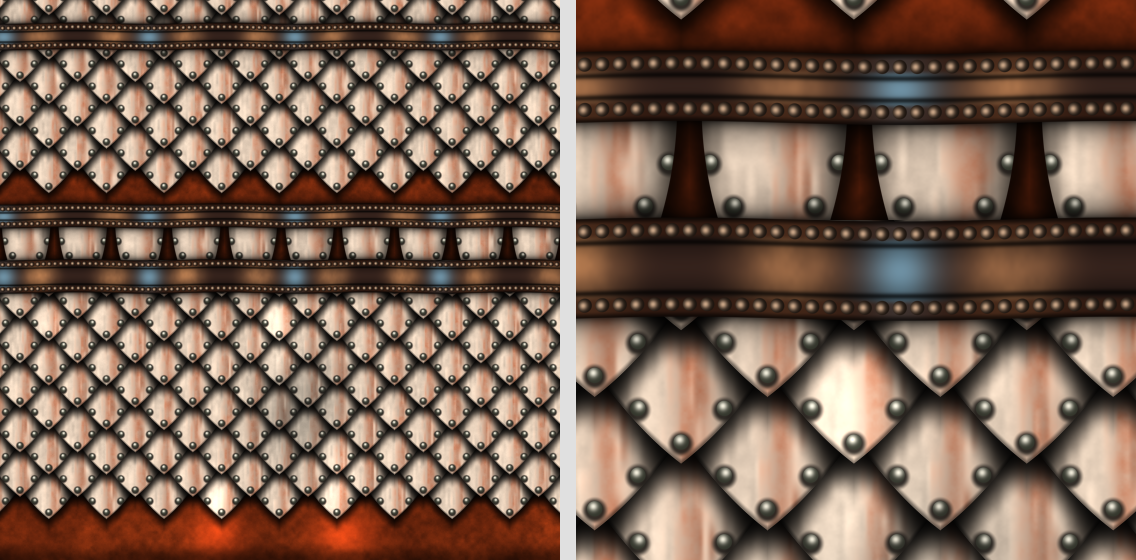
Left: the whole. Right: its middle third, enlarged.
This texture is drawn by a WebGL 2 fragment shader. Its source:

```glsl
#version 300 es
precision highp float;
// Scale armour: overlapping riveted plates hang over red leather in two tiers,
// divided by three beaded metal belts and one band of broad plates.
// Rows of plates are painted from the hem upward, each shading the row below.
uniform vec2 u_resolution;
out vec4 fragColor;

const float COLUMNS = 9.72;   // plates across the canvas
const float ROW_STEP = 0.386; // row spacing, in plate widths
const vec3 SOOT = vec3(0.13, 0.115, 0.10);

float hash(vec2 p) {
  p = fract(p * vec2(0.1031, 0.1137));
  p += dot(p, p.yx + 33.33);
  return fract((p.x + p.y) * p.x * 17.0);
}

float noise(vec2 p) {
  vec2 i = floor(p), f = fract(p);
  f = f * f * (3.0 - 2.0 * f);
  return mix(mix(hash(i), hash(i + vec2(1, 0)), f.x),
             mix(hash(i + vec2(0, 1)), hash(i + vec2(1, 1)), f.x), f.y);
}

float fbm(vec2 p) {
  float sum = 0.0, gain = 0.5;
  for (int i = 0; i < 4; i++) {
    sum += gain * noise(p);
    p = p * 2.03 + 17.0;
    gain *= 0.5;
  }
  return sum;
}

float glow(vec2 p, vec2 center, vec2 size) {
  vec2 d = (p - center) / size;
  return exp(-dot(d, d));
}

vec3 leather(vec2 p) {
  float grain = fbm(p * 90.0), mottling = fbm(p * vec2(12.0, 16.0));
  vec3 color = mix(vec3(0.27, 0.09, 0.03), vec3(0.62, 0.22, 0.07), mottling);
  color *= 0.72 + 0.55 * grain;
  float heat = glow(p, vec2(0.385, 0.045), vec2(0.045, 0.04))
             + glow(p, vec2(0.615, 0.045), vec2(0.055, 0.04));
  color += heat * vec3(0.45, 0.13, 0.04);
  return color * (0.55 + 0.45 * smoothstep(0.0, 0.035, p.y));
}

// Domed stud at offset o, with a dark seat and a small highlight.
vec3 rivet(vec3 color, vec2 o, float aa) {
  color = mix(color, SOOT, 0.9 * (1.0 - smoothstep(0.045, 0.085, length(o + vec2(0.0, 0.01)))));
  float dome = 1.0 - smoothstep(0.045 - aa, 0.045 + aa, length(o));
  float shine = glow(o, vec2(-0.008, 0.014), vec2(0.026));
  return mix(color, mix(vec3(0.20, 0.21, 0.17), vec3(0.95, 0.93, 0.86), shine), dome);
}

// Worn metal; s.x runs across the plate, s.y upward from its tip.
vec3 plate(vec2 s, float seed) {
  float streak = noise(vec2(s.x * 24.0 + seed * 90.0, s.y * 4.0 + seed * 37.0));
  float wear = fbm(s * 11.0 + seed * 60.0);
  float rust = glow(vec2(s.x + 0.10 * (streak - 0.5), 0.0), vec2(0.05 + 0.12 * seed, 0.0), vec2(0.10));
  vec3 color = mix(vec3(0.94, 0.85, 0.76), vec3(0.72, 0.45, 0.33), rust * (0.4 + 0.7 * wear));
  color *= 0.82 + 0.18 * streak + 0.16 * wear;
  return mix(color, SOOT, 0.9 * smoothstep(0.17, 0.44, abs(s.x + 0.03)));
}

float lowerEdge(float x) { return 0.75 * abs(x) + 0.65 * x * x; }

vec3 scales(vec3 color, vec2 p, float hem, float aa) {
  vec2 q = vec2(p.x, p.y - hem) * COLUMNS;
  float nearest = floor(q.y / ROW_STEP);
  for (float i = -2.0; i < 2.0; i++) {
    float row = nearest + i;
    if (row < 0.0) continue;
    float x = q.x - 0.348 - 0.5 * mod(row, 2.0);
    vec2 s = vec2(fract(x) - 0.5, q.y - row * ROW_STEP);
    float outside = lowerEdge(s.x) - s.y;
    vec3 metal = plate(s, hash(vec2(floor(x) + 20.0, row + hem * 70.0)));
    metal *= 0.5 + 0.5 * smoothstep(0.0, 0.045, -outside);
    metal = rivet(metal, s - vec2(0.0, 0.125), aa);
    metal = rivet(metal, vec2(abs(s.x) - 0.25, s.y - 0.32), aa);
    color *= mix(0.13, 1.0, smoothstep(-0.03, 0.27, outside));
    color = mix(color, metal, smoothstep(aa, -aa, outside));
  }
  return color;
}

vec3 broadPlates(vec3 color, vec2 p, float aa) {
  float x = p.x * 9.88 + 0.04;
  vec2 s = vec2(fract(x) - 0.5, (p.y - 0.536) * COLUMNS);
  float side = abs(s.x) - 0.33 - 0.30 * s.y + 0.23 * s.y * s.y;
  vec3 metal = plate(s * vec2(0.88, 1.0), hash(vec2(floor(x), 91.0)));
  metal = rivet(metal, vec2(abs(s.x) - 0.38, s.y - 0.33), aa);
  metal = rivet(metal, vec2(abs(s.x) - 0.24, s.y - 0.08), aa);
  color *= mix(0.25, 1.0, smoothstep(0.0, 0.18, side));
  return mix(color, metal, smoothstep(aa, -aa, side));
}

// Burnished strip with a row of beads along both borders.
vec3 belt(vec3 color, vec2 p, float middle, float halfHeight, float aa) {
  float f = fract(p.x / 0.26 + 0.475) - 0.5;
  float y = p.y - middle + 0.0012 * cos(f * 6.2832);
  float d = abs(y) - halfHeight;
  color *= 1.0 - 0.75 * exp(-max(d, 0.0) * 130.0);
  float sheen = 0.5 - 0.5 * cos(f * 12.5664);
  float blotch = fbm(p * vec2(40.0, 25.0));
  vec3 metal = mix(vec3(0.17, 0.11, 0.09), vec3(0.62, 0.42, 0.27), sheen * sheen * (0.4 + 0.8 * blotch));
  metal = mix(metal, vec3(0.38, 0.51, 0.58), 0.9 * exp(-f * f * 150.0));
  metal *= 0.6 + 0.6 * exp(-pow(y / halfHeight / 0.5, 2.0));
  metal *= 1.0 - 0.65 * exp(-pow((d + 0.0145) / 0.0018, 2.0));
  metal = mix(metal, vec3(0.24, 0.12, 0.07), 0.6 * smoothstep(-0.013, -0.009, d));
  vec2 b = vec2((fract(p.x * 96.0) - 0.5) / 96.0, d + 0.0075);
  vec3 bead = mix(vec3(0.10, 0.07, 0.05), vec3(0.78, 0.64, 0.52), glow(b, vec2(-0.001, 0.0), vec2(0.0025)));
  metal = mix(metal, bead, smoothstep(0.0042 + aa, 0.0042 - aa, length(b)));
  metal *= 0.35 + 0.65 * smoothstep(0.0, 0.004, -d);
  return mix(color, metal, smoothstep(aa, -aa, d));
}

void main() {
  vec2 p = gl_FragCoord.xy / u_resolution;
  float aa = 0.8 / u_resolution.y, plateAa = aa * COLUMNS;
  vec3 base = leather(p), color;
  if (p.y < 0.536 && p.y > 0.5 || p.y < 0.5) color = scales(base, p, 0.073, plateAa);
  else if (p.y < 0.615) color = broadPlates(base * 0.7, p, plateAa);
  else color = scales(base, p, 0.655, plateAa);

  // Polished spots and a greyed patch on the lower tier.
  float polish = glow(p, vec2(0.50, 0.40), vec2(0.03, 0.07)) + glow(p, vec2(0.605, 0.14), vec2(0.03, 0.07))
               + glow(p, vec2(0.39, 0.11), vec2(0.025, 0.04)) + 0.5 * glow(p, vec2(0.09, 0.42), vec2(0.03));
  float tarnish = glow(p, vec2(0.53, 0.27), vec2(0.08, 0.10));
  color = mix(color, vec3(dot(color, vec3(0.33))) * vec3(1.0, 0.96, 0.88), 0.5 * tarnish) * (1.0 - 0.2 * tarnish);
  color *= 1.0 + 0.25 * polish;

  color = belt(color, p, 0.935, 0.0235, aa);
  color = belt(color, p, 0.6145, 0.0210, aa);
  color = belt(color, p, 0.5065, 0.0295, aa);
  fragColor = vec4(color, 1.0);
}
```
